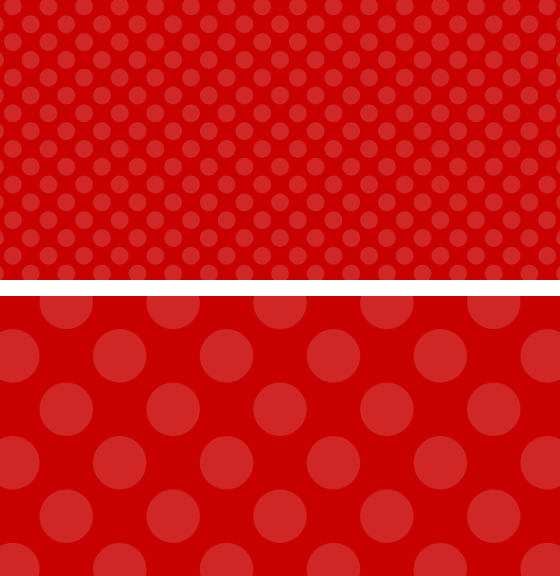
Top: the whole. Bottom: its middle third, enlarged.
Give the GLSL for this pattern, as a WebGL 1 fragment shader.

```glsl
precision highp float;
// Staggered polka dots: pale red discs on a flat deep red ground.
// Two square lattices, shifted by half a period both ways, each fold the plane
// into one cell; the nearer disc gives the distance used for a smooth edge.

uniform vec2 u_resolution;

const float PERIODS_DOWN = 7.86;            // lattice periods per canvas height
const float DOT_RADIUS = 0.25;              // in periods
const vec2 DOT_ANCHOR = vec2(0.0, 0.25);    // one dot centre, from canvas centre, in periods
const vec3 GROUND_COLOR = vec3(0.784, 0.0, 0.0);
const vec3 DOT_COLOR = vec3(0.816, 0.149, 0.149);

// Distance to the nearest point of the unit square lattice.
float latticeDistance(vec2 p) {
    return length(fract(p + 0.5) - 0.5);
}

// Signed distance to the nearest dot of the staggered pattern.
float dotDistance(vec2 p) {
    return min(latticeDistance(p), latticeDistance(p + 0.5)) - DOT_RADIUS;
}

void main() {
    // Centred coordinates measured in lattice periods
    float periodsPerPixel = PERIODS_DOWN / u_resolution.y;
    vec2 p = (gl_FragCoord.xy - 0.5 * u_resolution) * periodsPerPixel;

    // Edge blended across one pixel
    float coverage = clamp(0.5 - dotDistance(p - DOT_ANCHOR) / periodsPerPixel, 0.0, 1.0);

    gl_FragColor = vec4(mix(GROUND_COLOR, DOT_COLOR, coverage), 1.0);
}
```
